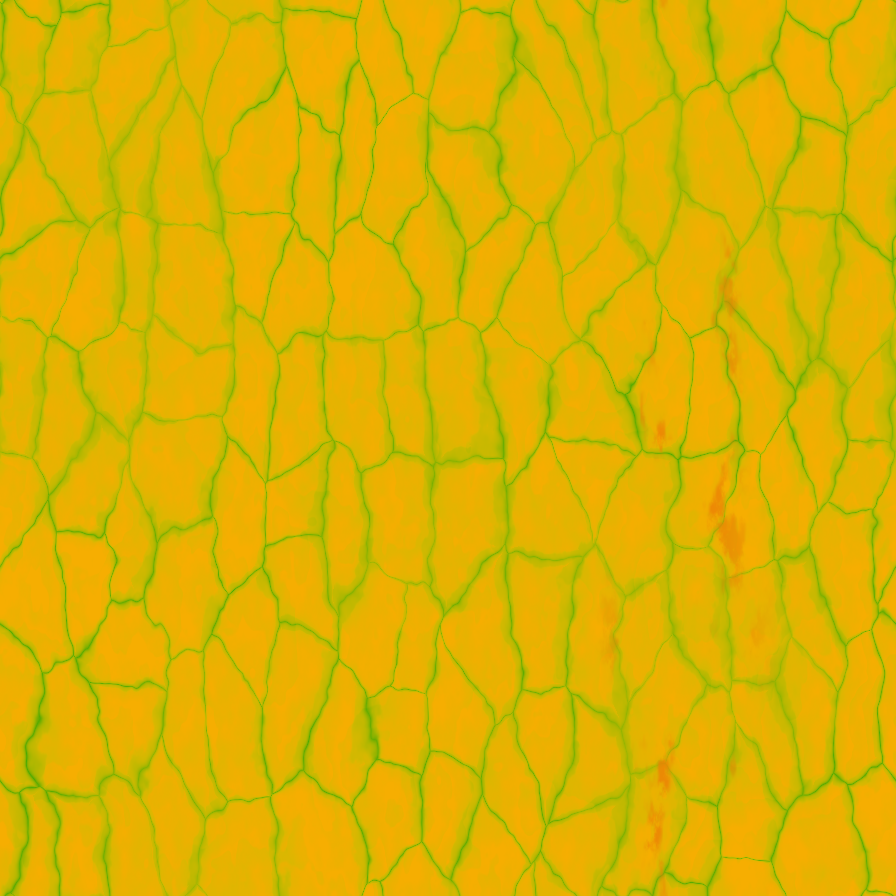
Give the GLSL for this texture map, as a three.js fragment shader.

```glsl
// Tiling map of flaky tree bark: tall plates are stretched Voronoi cells with
// noise-warped borders. Border distance carves dark cracks and ragged shelves,
// terraced noise adds thin flakes, and the summed depth picks the colour.

varying vec2 vUv;

const vec2 PLATES = vec2(16.0, 8.0);
const vec3 RUST = vec3(0.93, 0.50, 0.02);

vec2 hash2(vec2 p) {
  vec3 q = fract(p.xyx * vec3(0.1031, 0.1030, 0.0973));
  q += dot(q, q.yzx + 33.33);
  return fract((q.xx + q.yz) * q.zy);
}

// Value noise that repeats after "period" cells
float noise(vec2 p, vec2 period, float seed) {
  vec2 cell = floor(p);
  vec2 f = fract(p);
  f = f * f * (3.0 - 2.0 * f);
  float a = hash2(mod(cell, period) + seed).x;
  float b = hash2(mod(cell + vec2(1.0, 0.0), period) + seed).x;
  float c = hash2(mod(cell + vec2(0.0, 1.0), period) + seed).x;
  float d = hash2(mod(cell + 1.0, period) + seed).x;
  return mix(mix(a, b, f.x), mix(c, d, f.x), f.y);
}

float fbm(vec2 uv, vec2 freq, float seed) {
  float sum = 0.0;
  float total = 0.0;
  float amp = 1.0;
  for (int i = 0; i < 5; i++) {
    sum += amp * noise(uv * freq, freq, seed);
    total += amp;
    amp *= 0.55;
    freq *= 2.0;
    seed += 17.0;
  }
  return sum / total;
}

// Site of a plate, relative to the point p
vec2 siteOffset(vec2 cell, vec2 p, vec2 period) {
  return cell + 0.08 + 0.84 * hash2(mod(cell, period) + 5.0) - p;
}

// x: distance to the nearest crack, in plate widths; y: which side it lies on
vec2 crackDistance(vec2 p, vec2 period) {
  vec2 base = floor(p);
  vec2 home = base;
  vec2 nearest = vec2(8.0);
  for (int y = -1; y <= 1; y++) {
    for (int x = -1; x <= 1; x++) {
      vec2 cell = base + vec2(float(x), float(y));
      vec2 site = siteOffset(cell, p, period);
      if (dot(site, site) < dot(nearest, nearest)) {
        nearest = site;
        home = cell;
      }
    }
  }
  vec2 result = vec2(8.0, 0.0);
  for (int y = -2; y <= 2; y++) {
    for (int x = -2; x <= 2; x++) {
      vec2 cell = home + vec2(float(x), float(y));
      vec2 site = siteOffset(cell, p, period);
      vec2 between = site - nearest;
      if (dot(between, between) > 0.0001) {
        vec2 n = normalize(between);
        float d = dot(0.5 * (site + nearest), n);
        d *= period.x / length(n * period);
        // Each crack has its own width; level ones are thinner
        vec2 pairId = mod(cell, period) + mod(home, period);
        float width = mix(0.4, 1.35, hash2(pairId + 71.0).x) * mix(1.0, 0.7, abs(n.y));
        d /= width;
        if (d < result.x) result = vec2(d, n.x);
      }
    }
  }
  return result;
}

// Sawtooth layers with one softened, sharp-looking rim each
float terrace(float h, float steps) {
  float f = fract(h * steps);
  return f * (1.0 - smoothstep(0.88, 1.0, f));
}

vec3 barkColour(float red) {
  float green = 0.72 - 0.037 * smoothstep(0.83, 0.97, red);
  green -= 0.05 * (1.0 - smoothstep(0.30, 0.75, red));
  return vec3(red, green, 0.005);
}

void main() {
  vec2 uv = vUv;
  vec2 bend = vec2(fbm(uv, vec2(8.0, 6.0), 11.0), fbm(uv, vec2(9.0, 7.0), 140.0)) - 0.5;
  vec2 crack = crackDistance((uv + bend * vec2(0.075, 0.08)) * PLATES, PLATES);

  float broad = fbm(uv, vec2(5.0, 4.0), 230.0);
  float ragged = fbm(uv, vec2(34.0, 20.0), 310.0);
  float flakes = fbm(uv + bend * 0.03, vec2(11.0, 6.0), 420.0);
  float grain = fbm(uv, vec2(80.0, 44.0), 530.0);

  // Shelf beside the crack is wider on one side, with a ragged rim
  float shelfWidth = 0.13 + 0.06 * crack.y + 0.34 * (ragged - 0.5);
  float shelf = 1.0 - smoothstep(shelfWidth - 0.035, shelfWidth + 0.02, crack.x);
  float slope = exp(-crack.x / 0.16);
  float core = exp(-crack.x / 0.026) * mix(0.10, 0.42, smoothstep(0.3, 0.7, broad));

  float depth = 0.075 * shelf + 0.10 * slope + core;
  depth += 0.055 * terrace(flakes, 7.0) + 0.16 * (ragged - 0.5) * (0.35 + slope);
  depth += 0.09 * (grain - 0.5) + 0.10 * (0.5 - broad);
  vec3 colour = barkColour(clamp(0.955 - depth, 0.25, 0.965));

  // Sparse rusty scars along one upright band
  float band = 1.0 - smoothstep(0.03, 0.12, abs(uv.x - 0.76));
  float scar = smoothstep(0.60, 0.74, fbm(uv, vec2(22.0, 7.0), 640.0)) * band;
  colour = mix(colour, RUST, scar * smoothstep(0.35, 0.65, grain) * 0.8);
  gl_FragColor = vec4(colour, 1.0);
}
```
